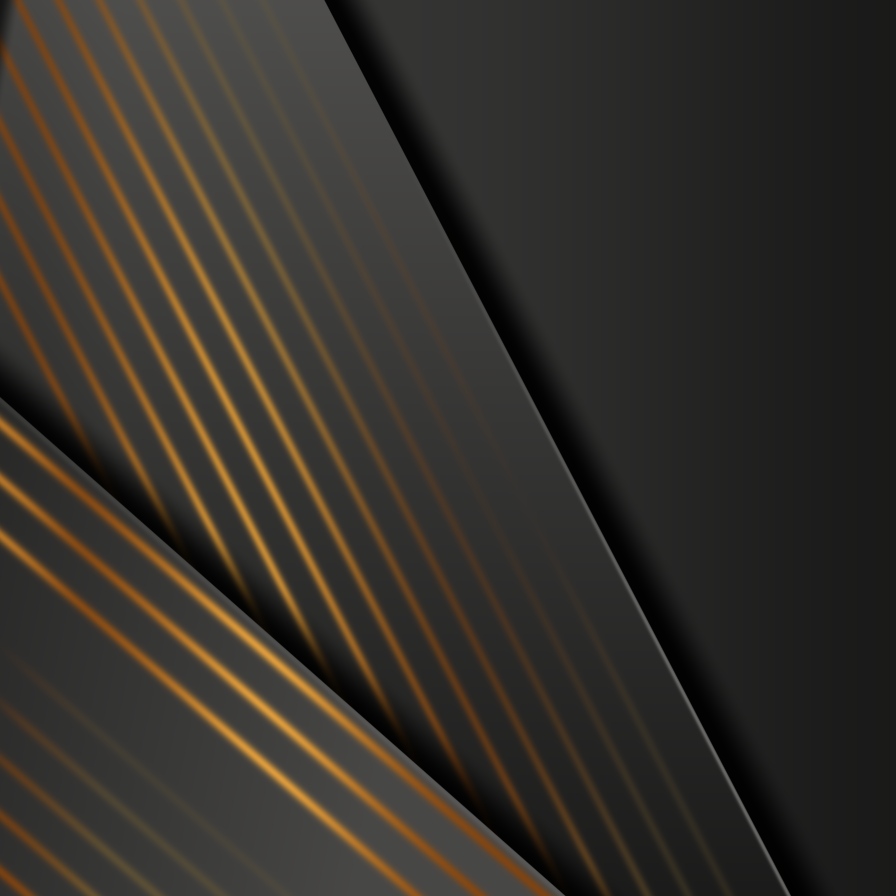
Reproduce this background procedurally as a WebGL 2 fragment shader.

```glsl
#version 300 es
precision highp float;

uniform vec2 u_resolution;
out vec4 fragColor;

#define RIDGE_START 0.362
#define RIDGE_SLOPE 0.521
#define FOLD_START 0.443
#define FOLD_SLOPE 0.8825
#define STEEP_GAP 0.0456
#define LOW_GAP 0.0625
#define LINE_WIDTH 0.0046
#define SHADOW_SIZE 0.052

const vec3 BRONZE = vec3(0.50, 0.26, 0.06);
const vec3 GOLD = vec3(0.80, 0.56, 0.21);
const vec3 OLIVE = vec3(0.46, 0.38, 0.20);

vec3 gray(float value) {
    return value * vec3(1.0, 0.995, 0.98);
}

// Soft coverage of a line at the given distance
float softLine(float dist, float width) {
    float blur = 0.7 / min(u_resolution.x, u_resolution.y);
    float r = dist / (width + blur);
    return exp(-r * r);
}

// Index of the nearest stripe in a limited family
float stripeIndex(float offset, float gap, float last) {
    return clamp(round(offset / gap), 0.0, last);
}

// Dark panel on the right, shaded beside the ridge
vec3 rightPanel(vec2 p, float ridge) {
    float base = mix(0.205, 0.098, smoothstep(0.42, 1.05, p.x));
    float shade = smoothstep(0.007, SHADOW_SIZE, ridge);
    return gray(base * mix(0.05, 1.0, shade));
}

// Central panel with steep stripes
vec3 middlePanel(vec2 p, float ridge, float fold) {
    vec3 color = gray(mix(0.305, 0.105, p.y) - 0.03 * smoothstep(0.15, 0.0, p.x));

    float offset = 0.293 - (p.x - RIDGE_SLOPE * p.y);
    float k = stripeIndex(offset, STEEP_GAP, 10.0);
    float dist = abs(offset - k * STEEP_GAP) / length(vec2(1.0, RIDGE_SLOPE));
    float wave = 0.5 + 0.5 * cos(6.2832 * (p.x - 0.275) / 0.51);
    float rank = k / 10.0;
    vec3 metal = mix(BRONZE, mix(OLIVE, GOLD, smoothstep(0.1, 0.6, rank)), wave);
    float strength = mix(0.2, 0.95, smoothstep(0.0, 0.6, rank));
    strength *= mix(0.8, 1.0, wave);
    // The outermost stripes dissolve halfway down
    float gap = exp(-pow((p.y - 0.56) / 0.12, 2.0));
    strength *= 1.0 - 0.8 * gap * smoothstep(0.25, 0.0, rank);
    color = mix(color, metal, strength * softLine(dist, LINE_WIDTH));

    // Shadow cast by the fold and a dim top corner
    color *= mix(0.06, 1.0, smoothstep(0.002, SHADOW_SIZE, -fold));
    color *= mix(0.3, 1.0, smoothstep(0.0, 0.024, p.x + 0.18 * p.y));

    // Bright rim along the ridge
    float rim = softLine(ridge + 0.002, 0.0018);
    return color + gray(0.28 * rim * smoothstep(0.1, 0.95, p.y));
}

// Lower panel with bright stripes and a faint second group
vec3 lowerPanel(vec2 p, float fold) {
    float light = 0.165 + 0.24 * p.x + 0.05 * (p.y - 0.6);
    vec3 color = gray(min(light, 0.28));

    float slope = 0.868;
    float offset = p.y - slope * p.x - 0.472;
    float k = stripeIndex(offset, LOW_GAP, 8.0);
    float dist = abs(offset - k * LOW_GAP) / length(vec2(1.0, slope));
    float glow = exp(-pow((p.x - 0.30) / 0.13, 2.0));
    glow += 0.55 * smoothstep(0.10, 0.0, p.x);
    vec3 metal = mix(BRONZE, GOLD * 1.12, glow);
    float strength = 0.95;
    if (k > 2.5) {
        metal = mix(BRONZE, OLIVE, smoothstep(0.0, 0.14, p.x));
        strength = 0.18 * (k - 3.0) * step(3.5, k);
        strength *= smoothstep(0.0, 0.08, p.x + 0.02 * (k - 3.0));
    }
    color = mix(color, metal, strength * softLine(dist, LINE_WIDTH * 1.15));

    float rim = softLine(fold - 0.002, 0.003);
    return color + gray(0.06 * rim);
}

void main() {
    vec2 p = gl_FragCoord.xy / u_resolution;
    p.y = 1.0 - p.y;
    float edge = 0.8 / min(u_resolution.x, u_resolution.y);

    // Signed distances to the two panel borders
    float ridge = (p.x - RIDGE_START - RIDGE_SLOPE * p.y) / length(vec2(1.0, RIDGE_SLOPE));
    float fold = (p.y - FOLD_START - FOLD_SLOPE * p.x) / length(vec2(1.0, FOLD_SLOPE));

    vec3 color = rightPanel(p, ridge);
    color = mix(middlePanel(p, ridge, fold), color, smoothstep(-edge, edge, ridge));
    color = mix(color, lowerPanel(p, fold), smoothstep(-edge, edge, fold));
    fragColor = vec4(color, 1.0);
}
```
